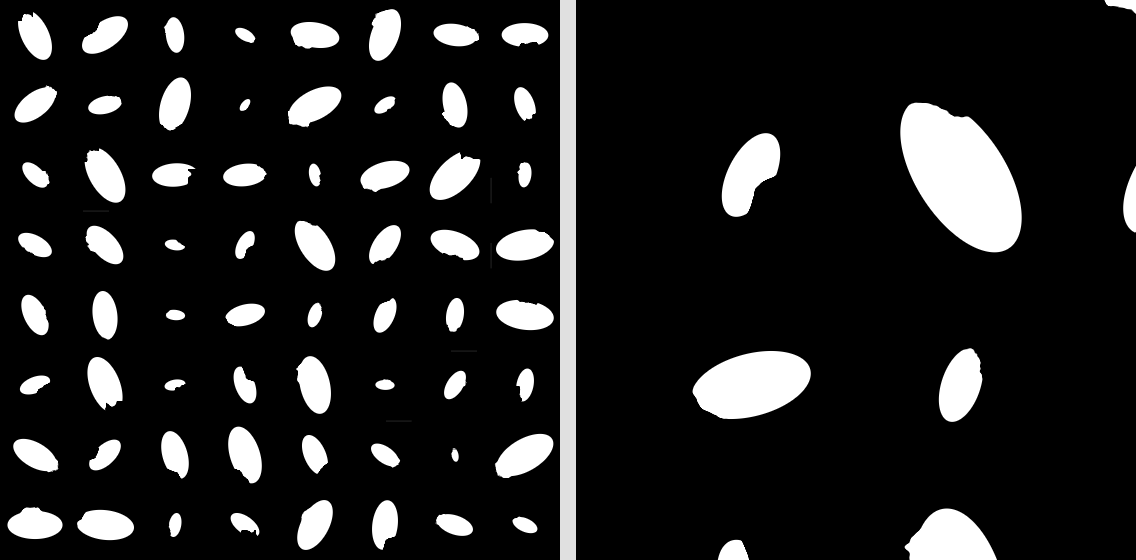
Left, the full canvas; right, a detail of the centre.
Give the GLSL for this pattern, as a Shadertoy shader.

```glsl
// White ellipses of random size and tilt, one per cell of a black 8 x 8 grid.
// Each has one box-shaped patch on its rim where noise bites into or swells the
// edge. Cell indices wrap, and shapes stay inside their cells, so the field tiles.

const float CELLS = 8.0;            // repeats across and down
const float MIN_RADIUS = 0.09;      // long half axis, in cells
const float MAX_RADIUS = 0.455;
const float SIZE_BIAS = 0.8;        // below 1 favours large ellipses
const float ASPECT = 0.51;          // short axis over long axis
const float CELL_LIMIT = 0.485;     // shapes are clipped to this half width
const float BITE_DEPTH = 0.30;      // edge shift inward, in long radii
const float SWELL = 0.13;           // edge shift outward, in long radii
const float ROUGHNESS = 0.30;       // noise on the damaged edge, in long radii
const float HAIRLINE_CHANCE = 0.07;
const float HAIRLINE_WIDTH = 0.010;
const vec3 BACKGROUND = vec3(0.0);
const vec3 FILL = vec3(1.0);
const vec3 HAIRLINE = vec3(0.21);
const float TAU = 6.2831853;

float hash(vec2 p) {
    return fract(sin(dot(p, vec2(127.1, 311.7))) * 43758.5453);
}

// Independent random value number k of a cell
float cellRandom(vec2 cell, float k) {
    return hash(cell + k * vec2(17.3, 9.7));
}

float valueNoise(vec2 p) {
    vec2 i = floor(p), f = fract(p);
    f = f * f * (3.0 - 2.0 * f);
    return mix(mix(hash(i), hash(i + vec2(1, 0)), f.x),
               mix(hash(i + vec2(0, 1)), hash(i + vec2(1, 1)), f.x), f.y);
}

// Layered noise, about -0.5 to 0.5
float roughNoise(vec2 p) {
    float sum = 0.0, weight = 0.55;
    for (int i = 0; i < 3; i++) {
        sum += weight * (valueNoise(p) - 0.5);
        p = p * 2.3 + 7.1;
        weight *= 0.5;
    }
    return sum;
}

mat2 rotation(float a) {
    float c = cos(a), s = sin(a);
    return mat2(c, s, -s, c);
}

float ellipseDistance(vec2 p, vec2 r) {
    float k = length(p / r);
    return k * (k - 1.0) / max(length(p / (r * r)), 1e-4);
}

float boxDistance(vec2 p, vec2 halfSize) {
    vec2 q = abs(p) - halfSize;
    return length(max(q, 0.0)) + min(max(q.x, q.y), 0.0);
}

float coverage(float d, float pixel) {
    return clamp(0.5 - d / pixel, 0.0, 1.0);
}

void mainImage(out vec4 fragColor, in vec2 fragCoord) {
    vec2 grid = fragCoord / iResolution.xy * CELLS;
    vec2 cell = mod(floor(grid), CELLS);
    vec2 p = fract(grid) - 0.5;
    float pixel = CELLS / min(iResolution.x, iResolution.y);

    // Intact ellipse
    float radius = mix(MIN_RADIUS, MAX_RADIUS, pow(cellRandom(cell, 1.0), SIZE_BIAS));
    vec2 axes = radius * vec2(1.0, ASPECT);
    mat2 tilt = rotation(cellRandom(cell, 2.0) * 0.5 * TAU);
    float intact = ellipseDistance(p * tilt, axes);

    // Damaged patch, centred on the rim
    float rimAngle = cellRandom(cell, 3.0) * TAU;
    vec2 patchCenter = tilt * (axes * vec2(cos(rimAngle), sin(rimAngle)));
    vec2 patchSize = (0.035 + 0.27 * radius)
                   * (0.85 + 0.4 * vec2(cellRandom(cell, 4.0), cellRandom(cell, 5.0)));
    float patchEdge = boxDistance(p - patchCenter, patchSize);

    // Some patches fade out at their border, others end in a hard step
    float fade = mix(0.05, 0.8, cellRandom(cell, 6.0)) * min(patchSize.x, patchSize.y);
    float strength = smoothstep(0.0, fade, -patchEdge);
    float grain = roughNoise(p * 2.2 / (0.08 + 0.5 * radius) + cell * 13.0);
    float shift = mix(-SWELL, BITE_DEPTH, cellRandom(cell, 7.0)) + ROUGHNESS * grain;
    float damaged = intact + radius * shift * strength;
    damaged = max(damaged, boxDistance(p, vec2(CELL_LIMIT)));

    float shape = mix(coverage(intact, pixel), coverage(damaged, pixel),
                      coverage(patchEdge, pixel));

    // Rare faint hairline along the left or top of a cell
    vec2 h = cellRandom(cell, 8.0) < 0.7 ? p : vec2(-p.y, p.x);
    float along = mix(-0.25, 0.25, cellRandom(cell, 9.0));
    float lineEdge = boxDistance(h - vec2(-0.485, along),
                                 vec2(0.5 * HAIRLINE_WIDTH, 0.18));
    float hairline = coverage(lineEdge, pixel)
                   * step(cellRandom(cell, 10.0), HAIRLINE_CHANCE);

    vec3 color = mix(BACKGROUND, HAIRLINE, hairline);
    color = mix(color, FILL, shape);
    fragColor = vec4(color, 1.0);
}
```
